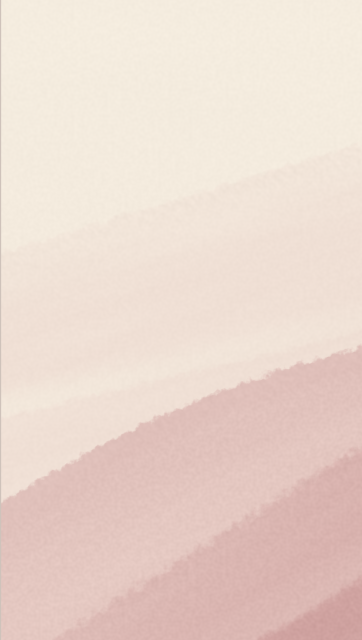
This background is drawn by a WebGL 1 fragment shader. Its source:

```glsl
precision highp float;
// Layered watercolour hills: cream paper under sloping blush and rose washes.
// Each wash is a height curve with a ragged rim, a fade with depth and streaks
// that follow its slope; gradient noise supplies the rims, streaks and grain.

#define CREAM vec3(0.957, 0.925, 0.873)
#define BLUSH vec3(0.939, 0.876, 0.834)
#define ROSE vec3(0.876, 0.752, 0.729)
#define ROSE_PALE vec3(0.896, 0.784, 0.757)
#define MAUVE vec3(0.842, 0.687, 0.672)
#define MAUVE_PALE vec3(0.862, 0.723, 0.704)
#define DEEP vec3(0.815, 0.642, 0.632)
#define BORDER vec3(0.810, 0.765, 0.735)
#define RIM_FREQ 70.0
#define STREAK_AMOUNT 0.012
#define GRAIN_AMOUNT 0.023
#define MOTTLE_AMOUNT 0.024

uniform vec2 u_resolution;

vec2 gradientAt(vec2 cell) {
  vec3 h = fract(cell.xyx * vec3(0.1031, 0.1030, 0.0973));
  h += dot(h, h.yzx + 33.33);
  float angle = 6.2832 * fract((h.x + h.y) * h.z);
  return vec2(cos(angle), sin(angle));
}

// Gradient noise, roughly -0.7 to 0.7
float noise(vec2 p) {
  vec2 i = floor(p);
  vec2 f = p - i;
  vec2 w = f * f * f * (f * (f * 6.0 - 15.0) + 10.0);
  vec2 e = vec2(1.0, 0.0);
  float low = mix(dot(gradientAt(i), f), dot(gradientAt(i + e), f - e), w.x);
  float high = mix(dot(gradientAt(i + e.yx), f - e.yx),
                   dot(gradientAt(i + 1.0), f - 1.0), w.x);
  return mix(low, high, w.y);
}

float fbm(vec2 p) {
  float sum = 0.0;
  float amp = 1.0;
  for (int k = 0; k < 3; k++) {
    sum += amp * noise(p);
    p = p * 2.07 + 17.3;
    amp *= 0.5;
  }
  return sum;
}

// Lays one wash over the paper; depth is the distance below its rim
vec3 wash(vec3 under, vec2 p, float depth, vec3 rim, vec3 body,
          float fade, float soft, float rough) {
  float ragged = depth + rough * fbm(p * RIM_FREQ);
  float cover = smoothstep(-soft, soft, ragged);
  float streak = fbm(vec2(p.x * 3.0, depth * 24.0) + fade * 50.0);
  vec3 pigment = mix(rim, body, smoothstep(0.0, fade, depth));
  pigment += STREAK_AMOUNT * streak * vec3(0.6, 1.0, 0.95);

  // Short slanted bristle marks gather along the rim
  vec2 bristle = vec2(p.x + p.y, 0.5 * (p.y - p.x)) * 100.0;
  float mottle = noise(bristle) * exp(-abs(depth) * 28.0);
  return mix(under, pigment + MOTTLE_AMOUNT * mottle, cover);
}

void main() {
  vec2 uv = gl_FragCoord.xy / u_resolution;
  vec2 p = gl_FragCoord.xy / u_resolution.y;

  // Paper, warming slightly towards the horizon
  vec3 color = CREAM + 0.004 * fbm(p * vec2(3.0, 9.0));
  color = mix(color, BLUSH, 0.12 * smoothstep(0.95, 0.60, uv.y));

  // Wide blush wash with a second faint rim on the right
  float blushDepth = 0.605 + 0.171 * uv.x - uv.y;
  color = wash(color, p, blushDepth, mix(CREAM, BLUSH, 0.55), BLUSH,
               0.15, 0.005, 0.008);
  float foldDepth = 0.525 + 0.145 * uv.x - uv.y;
  float fold = smoothstep(-0.008, 0.012, foldDepth + 0.004 * fbm(p * 30.0));
  color = mix(color, BLUSH - 0.003, 0.35 * fold * uv.x);

  // Cream gap across the blush, fading to the right
  float gap = uv.y - 0.363 - 0.135 * uv.x + 0.008 * fbm(p * RIM_FREQ);
  float gapMask = smoothstep(-0.022, -0.010, gap)
                * (1.0 - smoothstep(-0.002, 0.042, gap));
  color = mix(color, CREAM, gapMask * (0.68 - 0.42 * uv.x));

  // Rose hill, with a darker stroke crossing it
  float roseDepth = 0.212 + 0.36 * uv.x - 0.115 * uv.x * uv.x - uv.y;
  color = wash(color, p, roseDepth, ROSE, ROSE_PALE, 0.20, 0.004, 0.009);
  float stroke = 0.215 + 0.19 * uv.x - uv.y + 0.006 * fbm(p * 20.0);
  float strokeMask = smoothstep(-0.006, 0.006, stroke)
                   * (1.0 - smoothstep(0.01, 0.09, stroke));
  color = mix(color, ROSE, 0.4 * strokeMask * step(0.0, roseDepth));

  // Mauve hill, deepening to the right
  float mauveDepth = -0.052 + 0.355 * uv.x - uv.y;
  color = wash(color, p, mauveDepth, mix(ROSE, MAUVE, 0.2 + 0.6 * uv.x),
               MAUVE_PALE, 0.24, 0.010, 0.015);
  float shade = smoothstep(0.05, 0.12, mauveDepth)
              * (1.0 - smoothstep(0.12, 0.19, mauveDepth));
  color = mix(color, MAUVE, 0.55 * shade * uv.x);

  // Deep corner
  float deepDepth = -0.247 + 0.342 * uv.x - uv.y;
  color = wash(color, p, deepDepth, DEEP, DEEP - 0.004, 0.08, 0.010, 0.010);

  // Paper grain, stronger in the pigment
  float grain = noise(p * 190.0) + 0.6 * noise(p * 95.0 + 7.0);
  color += GRAIN_AMOUNT * grain * mix(0.5, 1.0, smoothstep(0.0, 0.06, roseDepth));

  // Thin border on the left
  float border = 1.0 - smoothstep(0.0010, 0.0028, p.x);
  gl_FragColor = vec4(mix(color, BORDER, border), 1.0);
}
```
